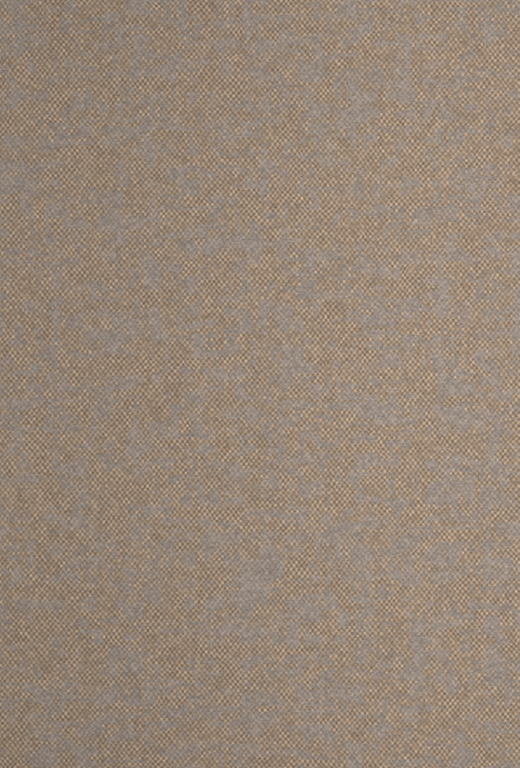
Reproduce this texture procedurally as a WebGL 2 fragment shader.

```glsl
#version 300 es
precision highp float;
// Woven upholstery cloth: a fine checker of gold thread crossings over brown,
// broken by small grey slubs chosen per crossing from stretched noise,
// with fibre grain and a soft light that rises from left to right.

#define THREADS vec2(290.0, 240.0) // half crossings per canvas height
#define GOLD vec3(0.722, 0.637, 0.550)
#define BROWN vec3(0.492, 0.422, 0.358)
#define GREY vec3(0.584, 0.535, 0.497)
#define GREY_RELIEF 0.15
#define GREY_LEVEL 0.465
#define GREY_EDGE 0.10
#define GRAIN 0.25
#define BEND 0.7
#define LIGHT_LEFT 0.945
#define LIGHT_RIGHT 1.050

uniform vec2 u_resolution;
out vec4 fragColor;

const float PI = 3.14159265;

float hash(vec2 p) {
    vec3 q = fract(vec3(p.xyx) * 0.1031);
    q += dot(q, q.yzx + 33.33);
    return fract((q.x + q.y) * q.z);
}

float noise(vec2 p) {
    vec2 i = floor(p), f = fract(p);
    f = f * f * (3.0 - 2.0 * f);
    return mix(mix(hash(i), hash(i + vec2(1, 0)), f.x),
               mix(hash(i + vec2(0, 1)), hash(i + vec2(1, 1)), f.x), f.y);
}

// Uneven yarn: weft and warp streaks, small blots and faint long bands
float slub(vec2 s) {
    float weft = noise(s / vec2(7.5, 1.2) + 311.0);
    float warp = noise(s / vec2(2.0, 5.5) + 47.0);
    float blots = noise(s / vec2(3.4, 2.7) + 83.0);
    float weftBand = noise(s / vec2(26.0, 2.2) + 131.0);
    float warpBand = noise(s / vec2(3.5, 50.0) + 217.0);
    return 0.31 * weft + 0.22 * warp + 0.23 * blots + 0.13 * weftBand + 0.11 * warpBand;
}

void main() {
    vec2 uv = gl_FragCoord.xy / u_resolution.y;
    vec2 across = gl_FragCoord.xy / u_resolution;

    // Thread coordinates, slightly bent
    vec2 s = uv * THREADS + 400.0;
    s += BEND * (vec2(noise(uv * 60.0), noise(uv * 60.0 + 57.0)) - 0.5);

    // Checker of crossings and the centre of the nearest one
    float crossing = 0.5 + 0.5 * cos(PI * s.x) * cos(PI * s.y);
    vec2 cell = floor(0.5 * vec2(s.x + s.y, s.x - s.y) + 0.5);
    vec2 centre = vec2(cell.x + cell.y, cell.x - cell.y);
    float thread = hash(cell + 700.0);

    // Gold weave against grey slubs; some crossings are worn flat
    float yarn = slub(mix(s, centre, 0.6)) + 0.14 * (thread - 0.5);
    float gold = smoothstep(GREY_LEVEL - GREY_EDGE, GREY_LEVEL + GREY_EDGE, yarn);
    float wear = mix(0.55, 1.25, noise(s / vec2(4.0, 2.5) + 503.0));
    float shine = 0.46 + (crossing - 0.5) * wear + 0.4 * (thread - 0.5) * crossing;
    vec3 weave = mix(BROWN, GOLD, shine);
    vec3 plain = GREY * (1.0 + GREY_RELIEF * (crossing - 0.5) + 0.07 * (thread - 0.5));
    vec3 colour = mix(plain, weave, gold);

    // Fibre grain and broad light
    float fibre = 0.7 * noise(uv * vec2(440.0, 500.0) + 19.0)
                + 0.3 * noise(uv * vec2(170.0, 330.0) + 71.0) - 0.5;
    float light = mix(LIGHT_LEFT, LIGHT_RIGHT, smoothstep(0.0, 0.9, across.x));
    light += 0.012 - 0.16 * pow(across.y - 0.55, 2.0);
    colour *= light * (1.0 + GRAIN * fibre);

    fragColor = vec4(colour, 1.0);
}
```
